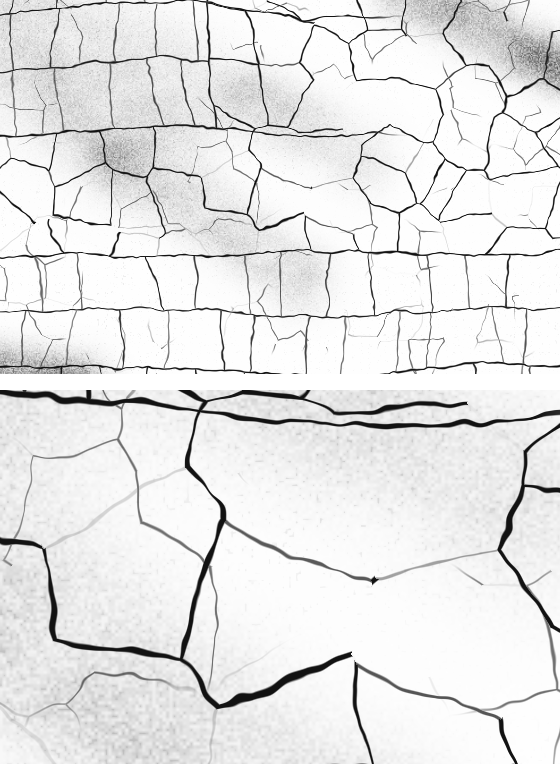
Top, the full canvas; bottom, a detail of the centre.
Write a Shadertoy shader that draws this texture.

```glsl
const float INK = 0.07;
const float PAPER = 0.995;
const float BAND_HEIGHT = 0.325;
const float CRACK_WIDTH = 0.0017;

float hash(vec2 p) {
    vec3 q = fract(p.xyx * vec3(0.1031, 0.1030, 0.0973));
    q += dot(q, q.yzx + 33.33);
    return fract((q.x + q.y) * q.z);
}

vec2 hash2(vec2 p) {
    return vec2(hash(p), hash(p + 47.3));
}

float noise(vec2 p) {
    vec2 i = floor(p), f = fract(p);
    f = f * f * (3.0 - 2.0 * f);
    return mix(mix(hash(i), hash(i + vec2(1, 0)), f.x),
               mix(hash(i + vec2(0, 1)), hash(i + vec2(1, 1)), f.x), f.y);
}

float fbm(vec2 p) {
    float sum = 0.0, gain = 0.5;
    for (int i = 0; i < 4; i++) {
        sum += gain * noise(p);
        p = p * 2.03 + 17.0;
        gain *= 0.5;
    }
    return sum;
}

vec2 warp(vec2 p, float frequency, float amount) {
    vec2 q = p * frequency;
    return p + amount * (vec2(noise(q + 5.0), noise(q + 31.0)) - 0.5);
}

float line(float d, float width, float blur) {
    return 1.0 - smoothstep(max(width - blur, 0.0), width + blur, abs(d));
}

// Polygonal cracks: each cell border has its own weight, some vanish
float cellCracks(vec2 p, float scale, float width, float blur, float dropped) {
    vec2 q = p * scale, cell = floor(q), nearId = cell, toNear = vec2(9.0);
    for (int y = -1; y <= 1; y++)
    for (int x = -1; x <= 1; x++) {
        vec2 id = cell + vec2(x, y);
        vec2 r = id + 0.1 + 0.8 * hash2(id) - q;
        if (dot(r, r) < dot(toNear, toNear)) { toNear = r; nearId = id; }
    }
    float ink = 0.0;
    for (int y = -2; y <= 2; y++)
    for (int x = -2; x <= 2; x++) {
        vec2 id = nearId + vec2(x, y);
        if (x == 0 && y == 0) continue;
        vec2 r = id + 0.1 + 0.8 * hash2(id) - q;
        float d = dot(0.5 * (r + toNear), normalize(r - toNear)) / scale;
        float weight = hash((id + nearId) * 1.7 + 9.0);
        float strength = smoothstep(dropped, dropped + 0.35, weight);
        ink = max(ink, strength * line(d, width * mix(0.6, 1.2, weight), blur));
    }
    return ink;
}

// Upright cracks between two long horizontal ones
float uprightCracks(vec2 p, float row, float spacing, float width, float blur) {
    float x = p.x / spacing + 7.0 * hash(vec2(row, 3.0));
    float ink = 0.0;
    for (int i = -1; i <= 1; i++) {
        vec2 id = vec2(floor(x) + float(i), row + 20.0);
        float tilt = (hash(id + 8.0) - 0.5) * 2.0 * (p.y - (row + 0.5) * 0.5 * BAND_HEIGHT);
        float centre = id.x + 0.5 + 0.65 * (hash(id) - 0.5);
        float strength = mix(0.5, 1.0, hash(id + 15.0));
        ink = max(ink, strength * line((x - centre) * spacing - 0.15 * tilt, width, blur));
    }
    return ink;
}

// Soft grey stain along a segment
float stain(vec2 p, vec2 a, vec2 b, float radius) {
    vec2 ab = b - a;
    vec2 r = p - a - ab * clamp(dot(p - a, ab) / dot(ab, ab), 0.0, 1.0);
    return exp(-dot(r, r) / (radius * radius));
}

float cracks(vec2 p, float blur) {
    vec2 rough = warp(warp(p, 16.0, 0.016), 70.0, 0.005);
    vec2 q = warp(rough, 2.3, 0.075);
    float width = CRACK_WIDTH * mix(0.45, 1.6, noise(p * 45.0));
    float row = floor(2.0 * q.y / BAND_HEIGHT);
    float band = floor(q.y / BAND_HEIGHT);
    float side = q.x - 0.58;
    bool upper = band > 1.5;
    bool tiled = band < 0.5 || (upper && side < 0.0);

    // Long horizontal cracks, fading out toward the upper right
    float toBand = (fract(q.y / BAND_HEIGHT + 0.5) - 0.5) * BAND_HEIGHT;
    float reach = q.y > 1.5 * BAND_HEIGHT ? 1.0 - smoothstep(0.95, 1.1, q.x) : 1.0;
    float ink = reach * line(toBand, width * 1.15, blur);

    if (tiled) {
        float toRow = (fract(2.0 * q.y / BAND_HEIGHT + 0.5) - 0.5) * 0.5 * BAND_HEIGHT;
        ink = max(ink, 0.95 * line(toRow, width, blur));
        ink = max(ink, uprightCracks(q, row, 0.125, width, blur));
    } else {
        ink = max(ink, cellCracks(q, 7.4, width, blur, 0.12));
    }
    if (upper) ink = max(ink, line(side, width, blur));

    // Short hairlines that come and go
    float patchy = smoothstep(0.48, 0.68, noise(p * 9.0 + 60.0));
    float hair = cellCracks(warp(rough, 6.0, 0.04) + 3.0, 10.0, width * 0.5, blur, 0.3);
    return max(ink, 0.6 * patchy * hair);
}

void mainImage(out vec4 fragColor, in vec2 fragCoord) {
    vec2 p = fragCoord / iResolution.y;
    float blur = 0.6 / iResolution.y + 0.0003;

    // Grey haze with fine grain
    float haze = 0.15 * stain(p, vec2(0.05, 0.88), vec2(0.38, 0.72), 0.18);
    haze += 0.15 * stain(p, vec2(0.28, 0.60), vec2(0.80, 0.26), 0.08);
    haze += 0.13 * stain(p, vec2(0.66, 0.74), vec2(0.96, 0.58), 0.08);
    haze += 0.38 * stain(p, vec2(1.08, 1.02), vec2(1.50, 0.82), 0.065);
    haze += 0.50 * stain(p, vec2(-0.05, 0.0), vec2(0.22, -0.03), 0.065);
    haze *= 0.25 + 1.5 * fbm(p * vec2(7.0, 9.0));
    float grain = noise(p * 330.0);
    float shade = PAPER - haze * (0.45 + 1.1 * grain);
    shade -= 0.10 * smoothstep(0.82, 1.0, grain) * noise(p * 5.0 + 12.0);

    shade = mix(shade, INK, cracks(p, blur));
    fragColor = vec4(vec3(clamp(shade, 0.0, 1.0)), 1.0);
}
```
